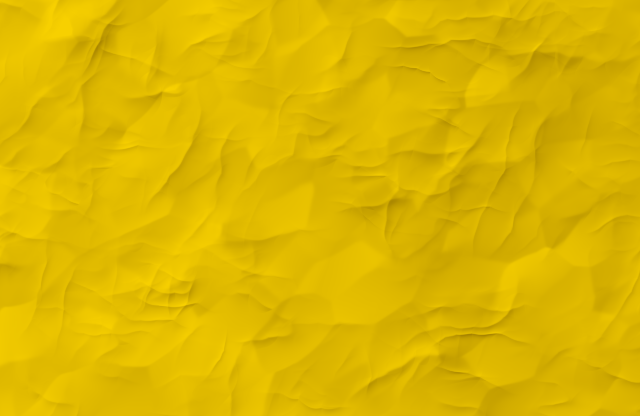
Give the GLSL for this texture, as a WebGL 1 fragment shader.

```glsl
precision highp float;
// Crumpled yellow paper under soft light from the upper left.
// Small Voronoi facets tint the flat areas; long, lightly kinked creases follow
// the zero lines of gradient noise and are shaded by their slope to the light.

uniform vec2 u_resolution;

const vec3 SHADOW_YELLOW = vec3(0.69, 0.552, 0.0);
const vec3 LIGHT_YELLOW = vec3(0.94, 0.788, 0.0);
const vec2 LIGHT_DIR = vec2(-0.6, 0.8);

const float BASE_TONE = 0.85;        // tone at the left edge
const float SIDE_FALLOFF = 0.26;     // darkening towards the right edge
const float WAVE_STRENGTH = 0.06;
const float LARGE_FACETS = 0.09;
const float SMALL_FACETS = 0.20;
const float FACET_SHARPNESS = 26.0;

const int CREASE_LAYERS = 8;
const float CREASE_LEAN = 0.50;      // main direction, radians
const float CREASE_SPREAD = 0.80;
const float CREASE_STRETCH = 0.40;
const float CREASE_WIDTH = 0.11;
const float CREASE_ROUNDING = 0.016;
const float HIGHLIGHT = 0.30;
const float SHADE = 0.56;
const float SLOPE_STEP = 0.003;

vec2 hash2(vec2 p) {
  vec3 h = fract(p.xyx * vec3(0.1031, 0.1030, 0.0973));
  h += dot(h, h.yzx + 33.33);
  return fract((h.xx + h.yz) * h.zy);
}

vec2 randomDirection(vec2 cell) {
  float angle = 6.28318 * hash2(cell).x;
  return vec2(cos(angle), sin(angle));
}

float gradientNoise(vec2 p) {
  vec2 i = floor(p);
  vec2 f = p - i;
  vec2 u = f * f * f * (f * (f * 6.0 - 15.0) + 10.0);
  vec2 e = vec2(1.0, 0.0);
  float a = dot(randomDirection(i), f);
  float b = dot(randomDirection(i + e.xy), f - e.xy);
  float c = dot(randomDirection(i + e.yx), f - e.yx);
  float d = dot(randomDirection(i + e.xx), f - e.xx);
  return mix(mix(a, b, u.x), mix(c, d, u.x), u.y);
}

vec2 rotate(vec2 p, float angle) {
  float c = cos(angle);
  float s = sin(angle);
  return vec2(c * p.x + s * p.y, c * p.y - s * p.x);
}

// Shift with sudden changes of direction, which breaks curves into corners.
vec2 kink(vec2 p) {
  return abs(vec2(gradientNoise(p), gradientNoise(p + 31.0)));
}

// Tilted planes, one per cell, blended across straight soft edges.
float facets(vec2 p) {
  vec2 cell = floor(p);
  float tone = 0.0;
  float total = 0.0;
  for (int y = -1; y <= 1; y++) {
    for (int x = -1; x <= 1; x++) {
      vec2 id = cell + vec2(float(x), float(y));
      vec2 offset = p - id - hash2(id);
      float weight = exp(-FACET_SHARPNESS * dot(offset, offset));
      float tilt = dot(offset, randomDirection(id + 71.0));
      tone += weight * (0.8 * hash2(id + 37.0).y - 0.4 + 1.1 * tilt);
      total += weight;
    }
  }
  return tone / max(total, 1e-18);
}

// Height of broken, narrow ridges in several directions and sizes.
float creaseHeight(vec2 p) {
  vec2 kinked = p + 0.04 * kink(p * 6.0) + 0.014 * kink(p * 15.0 + 7.0);
  float height = 0.0;
  for (int i = 0; i < CREASE_LAYERS; i++) {
    float k = float(i);
    float frequency = 4.0 + 1.2 * k;
    float angle = CREASE_LEAN + CREASE_SPREAD * sin(2.4 * k);
    vec2 seed = vec2(17.3, 9.7) * (k + 1.0);
    vec2 q = rotate(kinked, angle) * frequency * vec2(CREASE_STRETCH, 1.0);
    float n = gradientNoise(q + seed);
    float fade = smoothstep(0.02, 0.42, gradientNoise(p * 3.8 + seed.yx));
    float line = sqrt(n * n + CREASE_ROUNDING * CREASE_ROUNDING);
    height += fade * CREASE_WIDTH / frequency * exp(-line / CREASE_WIDTH);
  }
  return height;
}

void main() {
  vec2 p = gl_FragCoord.xy / u_resolution.y;
  float across = gl_FragCoord.x / u_resolution.x;

  // Broad light and gentle waves
  float tone = BASE_TONE - SIDE_FALLOFF * across;
  tone += WAVE_STRENGTH * gradientNoise(rotate(p, 0.7) * vec2(1.6, 3.2) + 4.0);

  // Flat facets with slightly broken edges
  vec2 bent = p + 0.03 * kink(p * 7.0 + 3.0);
  tone += LARGE_FACETS * facets(rotate(bent, 0.9) * vec2(3.4, 5.6) + 11.0);
  tone += SMALL_FACETS * facets(rotate(bent, 0.6) * vec2(6.0, 10.0) + 53.0);

  // Creases, with shadows deeper than highlights
  float rise = creaseHeight(p) - creaseHeight(p + SLOPE_STEP * LIGHT_DIR);
  float slope = rise / SLOPE_STEP;
  tone += HIGHLIGHT * max(slope, 0.0) + SHADE * min(slope, 0.0);

  vec3 color = mix(SHADOW_YELLOW, LIGHT_YELLOW, clamp(tone, -0.7, 1.12));
  gl_FragColor = vec4(color, 1.0);
}
```
